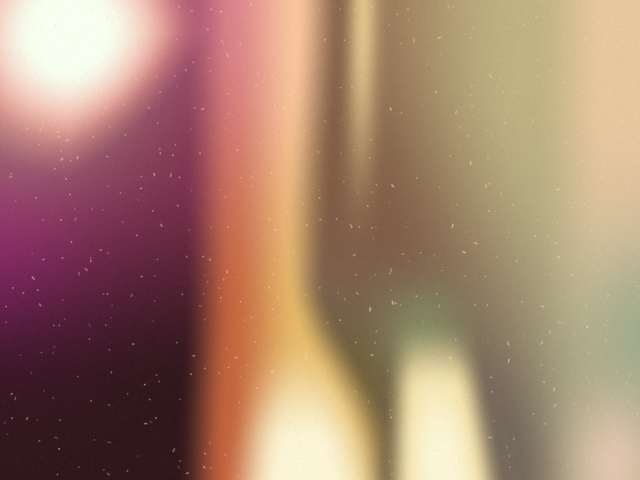
A Shadertoy shader for this background:

```glsl
float hash(vec2 p) {
    vec3 q = fract(p.xyx * vec3(0.1031, 0.1030, 0.0973));
    q += dot(q, q.yzx + 33.33);
    return fract((q.x + q.y) * q.z);
}

float rise(float centre, float halfWidth, float v) {
    return smoothstep(centre - halfWidth, centre + halfWidth, v);
}

// Soft-edged interval from a to b
float slab(float v, float a, float b, float soft) {
    return rise(a, soft, v) * (1.0 - rise(b, soft, v));
}

// Dark plum side with a burnt-out lamp in the upper corner
vec3 plumSide(vec2 uv, vec2 p) {
    vec3 col = mix(vec3(0.19, 0.09, 0.11), vec3(0.50, 0.19, 0.31), smoothstep(0.18, 0.72, uv.y));
    col = mix(col, vec3(0.62, 0.28, 0.42), smoothstep(0.65, 1.0, uv.y));
    vec2 violet = (uv - vec2(-0.03, 0.46)) / vec2(0.19, 0.22);
    col += vec3(0.15, 0.01, 0.16) * exp(-dot(violet, violet));

    vec2 haze = (p - vec2(0.06, 0.83)) / vec2(0.25, 0.21);
    col = mix(col, vec3(0.68, 0.58, 0.54), 0.85 * exp(-dot(haze, haze)));
    vec2 q = p - vec2(0.145, 0.93);
    float d = length(q) + 2.0 * max(q.x, 0.0) * max(-q.y, 0.0);
    col = mix(col, vec3(0.94, 0.62, 0.57), 1.0 - smoothstep(0.14, 0.31, d));
    return mix(col, vec3(0.97, 1.0, 0.94), 1.0 - smoothstep(0.07, 0.24, d));
}

// Pink to amber curtain
vec3 curtain(vec2 uv) {
    vec3 inner = mix(vec3(0.76, 0.39, 0.24), vec3(0.85, 0.51, 0.54), smoothstep(0.3, 1.0, uv.y));
    vec3 outer = mix(vec3(0.90, 0.73, 0.41), vec3(0.98, 0.78, 0.62), smoothstep(0.3, 0.9, uv.y));
    return mix(inner, outer, smoothstep(0.35, 0.475, uv.x));
}

// Brown shadow opening into olive and peach
vec3 oliveSide(vec2 uv) {
    float x = uv.x, y = uv.y;
    vec3 shade = mix(vec3(0.46, 0.41, 0.36), vec3(0.50, 0.36, 0.27), smoothstep(0.1, 0.6, y));
    shade = mix(shade, vec3(0.43, 0.36, 0.21), (1.0 - smoothstep(0.2, 0.45, y)) * (1.0 - rise(0.62, 0.09, x)));
    shade = mix(shade, vec3(0.58, 0.44, 0.33), smoothstep(0.65, 1.0, y) * rise(0.58, 0.06, x));
    vec3 olive = mix(vec3(0.67, 0.65, 0.51), vec3(0.75, 0.70, 0.51), smoothstep(0.2, 0.9, y));
    float opening = mix(0.87, 0.67, smoothstep(0.0, 0.85, y));
    vec3 col = mix(shade, olive, rise(opening, mix(0.06, 0.15, smoothstep(0.0, 0.5, y)), x));

    vec3 warm = mix(vec3(0.82, 0.74, 0.61), vec3(0.91, 0.78, 0.62), smoothstep(0.35, 0.8, y));
    col = mix(col, warm, rise(0.89, 0.06, x) * smoothstep(0.15, 0.55, y));
    vec2 green = (uv - vec2(1.02, 0.28)) / vec2(0.09, 0.19);
    col = mix(col, vec3(0.60, 0.67, 0.55), 0.85 * exp(-dot(green, green)));
    vec2 rose = (uv - vec2(0.96, 0.03)) / vec2(0.07, 0.15);
    return mix(col, vec3(0.88, 0.77, 0.68), exp(-dot(rose, rose)));
}

// Scattered flecks and short fibres
float dust(vec2 p) {
    float sum = 0.0, pixel = 1.0 / iResolution.y;
    for (int i = 0; i < 3; i++) {
        float cells = 11.0 + 9.0 * float(i);
        vec2 id = floor(p * cells) + 57.0 * float(i);
        vec2 spot = 0.2 + 0.6 * vec2(hash(id + 3.1), hash(id + 8.7));
        vec2 q = (fract(p * cells) - spot) / cells;
        float angle = 6.2832 * hash(id + 15.3);
        q = mat2(cos(angle), -sin(angle), sin(angle), cos(angle)) * q;
        q.x -= clamp(q.x, -0.003, 0.003) * pow(hash(id + 21.9), 4.0);
        float fleck = 1.0 - smoothstep(0.0, 0.0011 + pixel, length(q));
        sum += fleck * step(0.72, hash(id)) * (0.25 + 0.6 * hash(id + 31.0));
    }
    return min(sum, 1.0);
}

void mainImage(out vec4 fragColor, in vec2 fragCoord) {
    vec2 uv = fragCoord / iResolution.xy;
    vec2 p = fragCoord / iResolution.y;
    float x = uv.x, y = uv.y;
    float low = 1.0 - smoothstep(0.05, 0.42, y);

    // Three main fields, left to right
    vec3 col = mix(plumSide(uv, p), curtain(uv), rise(0.325 - 0.01 * low, 0.04, x));
    float fold = 0.478 + 0.022 * smoothstep(0.5, 1.0, y) + 0.105 * low;
    col = mix(col, oliveSide(uv), rise(fold, 0.03 + 0.09 * y * low + 0.01 * smoothstep(0.3, 0.6, y), x));

    // Tapered streak
    float streak = (x - 0.555 - 0.013 * y) / 0.024;
    col = mix(col, vec3(0.89, 0.77, 0.55), 0.95 * exp(-streak * streak) * smoothstep(0.45, 0.95, y));

    // Paired lower flares with a green fringe
    vec2 fringe = (uv - vec2(0.665, 0.31)) / vec2(0.07, 0.10);
    col = mix(col, vec3(0.53, 0.57, 0.40), 0.8 * exp(-dot(fringe, fringe)));
    float rightFlare = slab(x, 0.62 + 0.03 * y, 0.765 - 0.14 * y, 0.027);
    col = mix(col, vec3(0.94, 0.86, 0.61), rightFlare * (1.0 - smoothstep(0.18, 0.34, y)));
    float cream = slab(x, 0.39 + 0.12 * y, 0.565 - 0.22 * y, 0.05)
                + slab(x, 0.645, 0.74 - 0.12 * y, 0.035);
    col = mix(col, vec3(0.985, 0.96, 0.84), cream * (1.0 - smoothstep(0.06, 0.32, y)));

    // Dust and fine grain
    col = mix(col, vec3(0.95, 0.84, 0.68), 0.75 * dust(p));
    col += 0.018 * (hash(floor(p * 384.0)) - 0.5);
    fragColor = vec4(clamp(col, 0.0, 1.0), 1.0);
}
```
